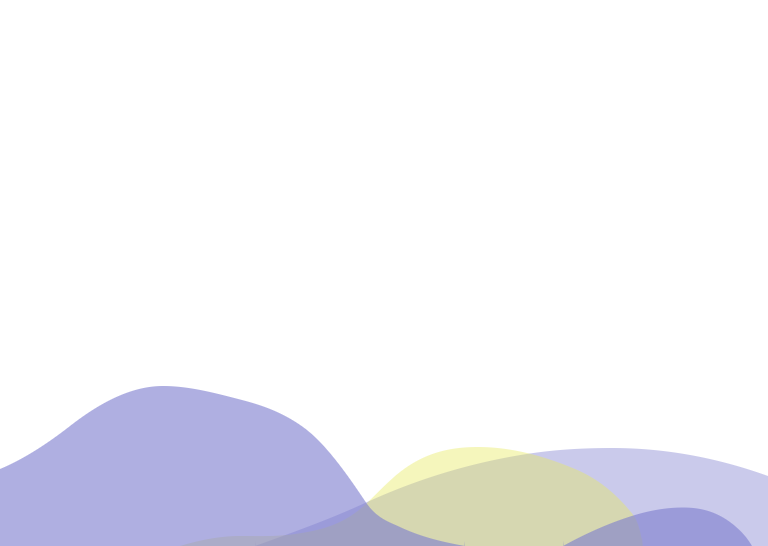
A Shadertoy shader for this background:

```glsl
// Soft translucent hills in violet and yellow along the foot of a white page.

// Size of the design space in which all hills are described
const vec2 PAGE = vec2(768.0, 546.0);

const vec3 WHITE  = vec3(1.0);
const vec3 VIOLET = vec3(0.494, 0.494, 0.810);
const vec3 YELLOW = vec3(0.906, 0.917, 0.369);

const float FAINT_ALPHA  = 0.41;
const float YELLOW_ALPHA = 0.415;
const float STRONG_ALPHA = 0.62;
const float BELOW_PAGE   = -10.0;

// Hill outlines as knots: position, height, slope
const vec3 LEFT_HILL[8] = vec3[8](
    vec3(0.0, 77.0, 0.42), vec3(70.0, 120.0, 0.78), vec3(163.0, 160.0, 0.0),
    vec3(242.0, 146.0, -0.26), vec3(303.0, 119.0, -0.72), vec3(365.0, 45.0, -1.5),
    vec3(400.0, 19.0, -0.47), vec3(465.0, 0.0, -0.18));

const vec3 YELLOW_HILL[9] = vec3[9](
    vec3(180.0, 0.0, 0.3), vec3(240.0, 10.0, 0.0), vec3(295.0, 12.0, 0.15),
    vec3(367.0, 43.0, 0.95), vec3(400.0, 74.0, 0.78), vec3(478.0, 99.0, 0.0),
    vec3(575.0, 77.0, -0.42), vec3(630.0, 35.0, -1.2), vec3(643.0, 0.0, -6.0));

const vec3 WIDE_HILL[5] = vec3[5](
    vec3(255.0, 0.0, 0.36), vec3(365.0, 43.0, 0.46), vec3(530.0, 92.5, 0.15),
    vec3(612.0, 98.0, 0.0), vec3(768.0, 70.0, -0.36));

const vec3 SMALL_HILL[5] = vec3[5](
    vec3(563.0, 0.0, 0.55), vec3(635.0, 31.0, 0.3), vec3(683.0, 38.5, 0.0),
    vec3(735.0, 20.0, -0.85), vec3(752.0, 0.0, -1.7));

// Cubic Hermite height between two knots; keeps the old height elsewhere
float span(vec3 a, vec3 b, float x, float height) {
    if (x < a.x || x > b.x) return height;
    float width = b.x - a.x;
    float t = (x - a.x) / width;
    float s = 1.0 - t;
    float ease = t * t * (3.0 - 2.0 * t);
    return mix(a.y, b.y, ease) + width * t * s * (a.z * s - b.z * t);
}

// Joins all spans of one outline
#define TRACE(K, x, h) for (int i = 1; i < K.length(); i++) h = span(K[i - 1], K[i], x, h)

// Smooth fill below an edge, about one pixel wide
float fillBelow(float height, float y) {
    float d = height - y;
    float pixel = max(length(vec2(dFdx(d), dFdy(d))), 1e-4);
    return clamp(d / pixel + 0.5, 0.0, 1.0);
}

void mainImage(out vec4 fragColor, in vec2 fragCoord) {
    vec2 p = fragCoord / iResolution.xy * PAGE;

    float wide = BELOW_PAGE;
    float yellow = BELOW_PAGE;
    float left = BELOW_PAGE;
    float small = BELOW_PAGE;
    TRACE(WIDE_HILL, p.x, wide);
    TRACE(YELLOW_HILL, p.x, yellow);
    TRACE(LEFT_HILL, p.x, left);
    TRACE(SMALL_HILL, p.x, small);

    // Layers from back to front
    vec3 color = WHITE;
    color = mix(color, VIOLET, FAINT_ALPHA * fillBelow(wide, p.y));
    color = mix(color, YELLOW, YELLOW_ALPHA * fillBelow(yellow, p.y));
    color = mix(color, VIOLET, STRONG_ALPHA * fillBelow(left, p.y));
    color = mix(color, VIOLET, STRONG_ALPHA * fillBelow(small, p.y));

    fragColor = vec4(color, 1.0);
}
```
